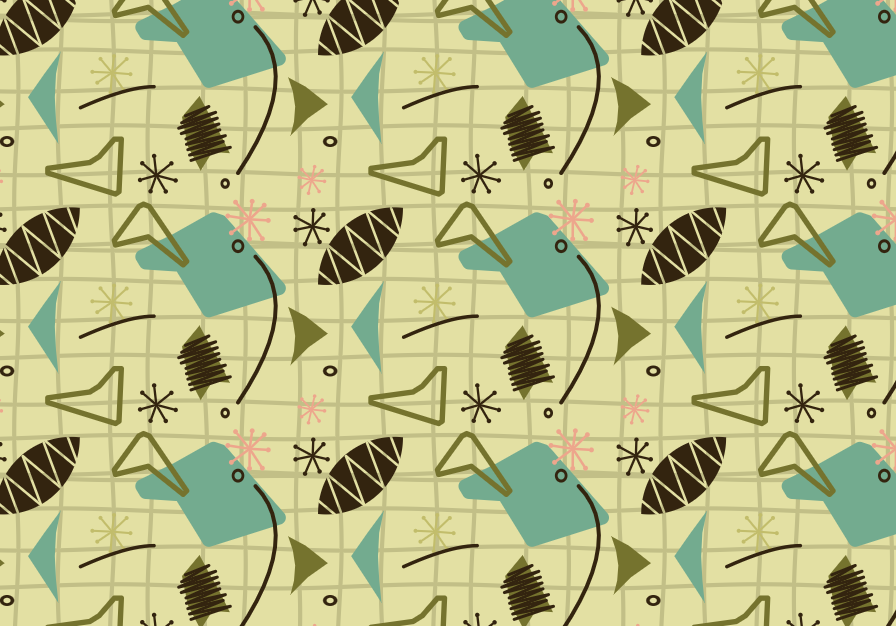
A Shadertoy shader for this pattern:

```glsl
// Mid-century textile: boomerangs, leaves, starbursts and scribbles over a hand-ruled grid.
#define VIEW 768.0                  // design units across the canvas
#define TILE vec2(277.0, 196.7)     // size of one repeat
#define GRID vec2(7.0, 6.0)         // ruled lines per repeat
#define WOBBLE 1.8                  // sway of the ruled lines
#define CREAM vec3(0.89, 0.88, 0.64)
#define RULE  vec3(0.76, 0.75, 0.53)
#define TEAL  vec3(0.45, 0.67, 0.56)
#define BROWN vec3(0.20, 0.14, 0.06)
#define OLIVE vec3(0.46, 0.45, 0.18)
#define PINK  vec3(0.93, 0.65, 0.55)
#define KHAKI vec3(0.76, 0.74, 0.42)

const float TAU = 6.2831853;

float hash(float n) {
    n = fract(n * 0.1031);
    n *= n + 33.33;
    return fract(n * (n + n));
}

// Copy of p in the repeat centred on c
vec2 near(vec2 p, vec2 c) {
    return c + mod(p - c + 0.5 * TILE, TILE) - 0.5 * TILE;
}

void paint(inout vec3 col, vec3 ink, float d, float px) {
    col = mix(col, ink, clamp(0.5 - d / px, 0.0, 1.0));
}

float segment(vec2 p, vec2 a, vec2 b) {
    vec2 w = p - a, e = b - a;
    return length(w - e * clamp(dot(w, e) / dot(e, e), 0.0, 1.0));
}

float polygon(vec2 p, vec2 v[8]) {
    float d = 1e9, s = 1.0;
    for (int i = 0, j = 7; i < 8; j = i, i++) {
        vec2 e = v[j] - v[i], w = p - v[i];
        d = min(d, segment(p, v[i], v[j]));
        bvec3 c = bvec3(p.y >= v[i].y, p.y < v[j].y, e.x * w.y > e.y * w.x);
        if (all(c) || all(not(c))) s = -s;
    }
    return s * d;
}

// Quadratic curve as a chain of segments
float curve(vec2 p, vec2 a, vec2 b, vec2 c) {
    float d = 1e9;
    vec2 last = a;
    for (int i = 1; i <= 12; i++) {
        float t = float(i) / 12.0;
        vec2 q = mix(mix(a, b, t), mix(b, c, t), t);
        d = min(d, segment(p, last, q));
        last = q;
    }
    return d;
}

// Uneven arms, each with a dot at its end
float starburst(vec2 p, vec2 c, float radius, float arms, float thick) {
    float d = 1e9;
    p = near(p, c) - c;
    for (float i = 0.0; i < arms; i++) {
        float a = TAU * (i + 0.3 * hash(i + c.x)) / arms;
        vec2 tip = radius * mix(0.82, 1.05, hash(i + c.y)) * vec2(cos(a), sin(a));
        d = min(d, min(segment(p, vec2(0.0), tip) - thick, length(p - tip) - 1.9 * thick));
    }
    return d;
}

float ring(vec2 p, vec2 c, vec2 r) {
    p = near(p, c) - c;
    return abs(length(p / r) - 1.0) * min(r.x, r.y) - 1.2;
}

float ruledGrid(vec2 p) {
    float d = 1e9;
    for (float i = 0.0; i < max(GRID.x, GRID.y); i++) {
        vec2 jitter = 0.24 * vec2(hash(i + 3.0), hash(i + 41.0)) - 0.12;
        vec2 sway = WOBBLE * sin(TAU * (p.yx / TILE.yx + vec2(hash(i + 7.0), hash(i + 19.0))));
        vec2 c = (i + vec2(0.35, 0.45) + jitter) * TILE / GRID + sway;
        vec2 off = abs(near(p, c) - c);
        d = min(d, min(off.x, off.y));
    }
    return d - 1.8;
}

// Pointed leaf cut by a slanting zigzag
float leaf(vec2 p) {
    vec2 c = vec2(309.0, 211.0);
    p = near(p, c) - c;
    p = vec2(dot(p, vec2(0.742, -0.67)), dot(p, vec2(0.67, 0.742)));
    float d = length(vec2(p.x, abs(p.y) + 43.6)) - 65.6, cut = 1e9;
    for (float k = -2.0; k < 3.0; k++) {
        vec2 top = vec2(22.5 * k + 2.0, -21.0), low = vec2(22.5 * k + 8.0, 21.0);
        cut = min(cut, min(segment(p, top, low), segment(p, low, top + vec2(22.5, 0.0))));
    }
    return max(d, 1.1 - cut);
}

float scribble(vec2 p) {
    float d = 1e9;
    vec2 last = vec2(436.0, 296.0);
    for (float k = 0.0; k < 8.0; k++) {
        vec2 right = vec2(456.0 + 2.0 * k + 5.0 * hash(k), 288.0 + 5.0 * k);
        vec2 left = vec2(428.0 + 1.5 * k + 5.0 * hash(k + 9.0), 302.0 + 4.6 * k);
        d = min(d, min(segment(p, last, right), segment(p, right, left)));
        last = left;
    }
    return d - 1.3;
}

void mainImage(out vec4 fragColor, in vec2 fragCoord) {
    float px = VIEW / iResolution.x;
    vec2 p = vec2(fragCoord.x, iResolution.y - fragCoord.y) * px, q;
    vec3 col = CREAM;
    paint(col, RULE, ruledGrid(p), px);
    paint(col, KHAKI, starburst(p, vec2(373, 259), 17.0, 8.0, 0.9), px);
    // Teal blob and the boomerang across it
    q = near(p, vec2(455, 228));
    paint(col, TEAL, polygon(q, vec2[8](vec2(399, 220), vec2(428, 206), vec2(460, 188), vec2(466, 190),
        vec2(516, 247), vec2(456, 266), vec2(432, 227), vec2(402, 225))) - 6.0, px);
    q = near(p, vec2(405, 200));
    paint(col, OLIVE, abs(polygon(q, vec2[8](vec2(396, 177), vec2(400, 175), vec2(405, 177), vec2(437, 224),
        vec2(434, 227), vec2(404, 203), vec2(376, 210), vec2(375, 206)))) - 2.3, px);
    q = near(p, vec2(350, 340));
    paint(col, OLIVE, abs(polygon(q, vec2[8](vec2(318, 341), vec2(354, 336), vec2(362, 331), vec2(375, 316),
        vec2(381, 316), vec2(379, 361), vec2(376, 363), vec2(318, 345)))) - 2.3, px);
    // Facing triangles
    q = near(p, vec2(290, 285));
    paint(col, TEAL, polygon(q, vec2[8](vec2(329, 241), vec2(325, 260), vec2(324, 280), vec2(325, 300),
        vec2(327, 320), vec2(318, 306), vec2(301, 280), vec2(315, 260))), px);
    paint(col, OLIVE, polygon(q, vec2[8](vec2(247, 263), vec2(262, 271), vec2(281, 286), vec2(264, 298),
        vec2(249, 313), vec2(252, 301), vec2(253, 288), vec2(251, 275))), px);
    // Scribbled shard
    q = near(p, vec2(450, 311));
    paint(col, OLIVE, polygon(q, vec2[8](vec2(448, 279), vec2(457, 296), vec2(464, 308), vec2(474, 328),
        vec2(459, 327), vec2(449, 343), vec2(438, 322), vec2(433, 297))), px);
    paint(col, BROWN, scribble(q), px);
    // Leaf, strokes, starbursts and rings
    paint(col, BROWN, leaf(p), px);
    q = near(p, vec2(500, 282));
    paint(col, BROWN, curve(q, vec2(496, 220), vec2(537, 262), vec2(481, 345)) - 1.7, px);
    q = near(p, vec2(377, 280));
    paint(col, BROWN, curve(q, vec2(346, 289), vec2(386, 271), vec2(409, 271)) - 1.5, px);
    paint(col, PINK, starburst(p, vec2(491, 188), 19.0, 8.0, 1.1), px);
    paint(col, PINK, starburst(p, vec2(267, 351), 12.0, 8.0, 0.8), px);
    float d = min(starburst(p, vec2(268, 194), 16.0, 7.0, 1.0), starburst(p, vec2(411, 347), 17.0, 7.0, 1.0));
    d = min(d, min(ring(p, vec2(481, 211), vec2(4.2, 4.6)), ring(p, vec2(283, 318), vec2(4.6, 3.5))));
    paint(col, BROWN, min(d, ring(p, vec2(470, 354), vec2(2.8, 3.2))), px);
    fragColor = vec4(col, 1.0);
}
```
